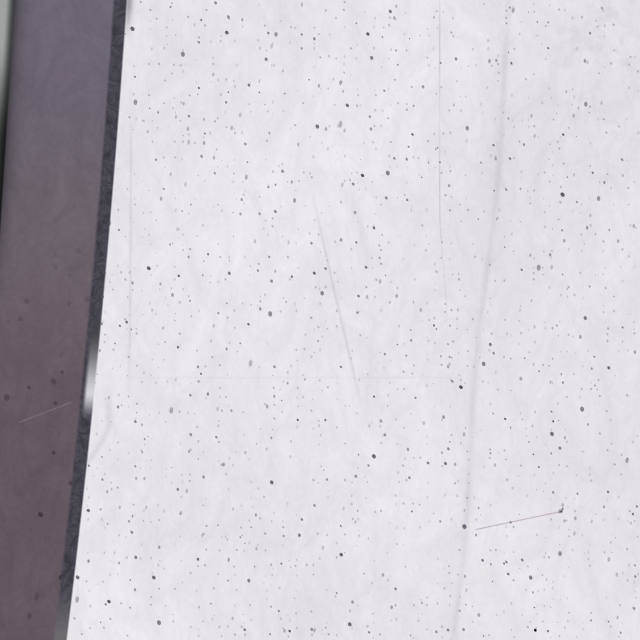
Reproduce this texture procedurally as a Shadertoy shader.

```glsl
vec2 hash2(vec2 p) {
    vec3 q = fract(vec3(p.xyx) * vec3(0.1031, 0.1030, 0.0973));
    q += dot(q, q.yzx + 33.33);
    return fract((q.xx + q.yz) * q.zy);
}

// Distance to the nearest scattered cell centre
float cellular(vec2 p) {
    vec2 cell = floor(p), f = fract(p);
    float nearest = 2.0;
    for (int j = -1; j <= 1; j++)
        for (int i = -1; i <= 1; i++) {
            vec2 o = vec2(i, j);
            nearest = min(nearest, length(o + hash2(cell + o) - f));
        }
    return nearest;
}

// Layered cellular noise, centred near zero
float mottle(vec2 p) {
    float sum = 0.0, gain = 0.5;
    p += 0.4 * sin(p.yx * 1.7 + sin(p * 2.3));
    for (int i = 0; i < 4; i++) {
        sum += gain * (cellular(p) - 0.47);
        p = mat2(1.6, 1.2, -1.2, 1.6) * p + 7.3;
        gain *= 0.65;
    }
    return sum;
}

// Small slanted holes, at most one in each cell
float pits(vec2 p, float scale, float density, float radius) {
    vec2 q = p * scale, cell = floor(q);
    vec2 place = hash2(cell + scale), kind = hash2(cell + scale * 3.0);
    vec2 d = (fract(q) - 0.2 - 0.6 * place) / scale;
    d = vec2(d.x + 0.35 * d.y * (kind.y - 0.3), d.y * mix(0.55, 1.0, kind.y));
    float r = radius * mix(0.4, 1.0, place.y), aa = 0.7 / iResolution.y;
    return step(kind.x, density) * mix(0.35, 1.0, kind.y) * smoothstep(r + aa, r - aa, length(d));
}

float line(float d, float width) {
    return exp(-d * d / (width * width));
}

float span(float v, float lo, float hi, float soft) {
    return smoothstep(lo - soft, lo + soft, v) * smoothstep(hi + soft, hi - soft, v);
}

float scratch(vec2 p, vec2 a, vec2 b, float width) {
    vec2 d = b - a;
    return line(length(p - a - d * clamp(dot(p - a, d) / dot(d, d), 0.0, 1.0)), width);
}

vec3 wall(vec2 p, float crease) {
    float side = p.x - crease;
    float right = smoothstep(-0.01, 0.03, side);
    float rough = smoothstep(0.55, 0.95, p.y) * smoothstep(0.02, 0.12, side);
    float tone = 0.012 * sin(p.x * 9.0 + 2.0 * sin(p.y * 4.0)) * sin(p.y * 5.0 + 1.0);
    tone -= 0.055 * mottle(p * vec2(20.0, 11.0)) + 0.035 * mottle(p * vec2(95.0, 60.0));
    tone -= rough * 0.10 * max(mottle(p * 26.0 + 4.0) + 0.06, 0.0);
    tone -= 0.02 * max(mottle(p * vec2(75.0, 7.0)), 0.0) * (1.0 - right);
    vec3 col = vec3(0.902, 0.892, 0.912) + tone - 0.010 * right;

    // Crease with a soft shadow on its left
    col -= vec3(0.045, 0.047, 0.043) * line(side, 0.005) * (0.75 + 0.25 * sin(p.y * 37.0));
    col -= vec3(0.020, 0.026, 0.020) * exp(-abs(side) / 0.035) * (1.0 - right);

    // Long hairlines
    float hair = p.x - 0.687 - 0.012 * smoothstep(0.68, 0.48, p.y);
    col -= 0.085 * line(hair, 0.0013) * span(p.y, 0.53, 1.1, 0.06) * (0.65 + 0.35 * sin(p.y * 29.0));
    hair = p.x - 0.488 - 0.23 * (0.70 - p.y) + 0.04 * (0.70 - p.y) * (p.y - 0.38);
    col -= 0.055 * line(hair, 0.0024) * span(p.y, 0.39, 0.67, 0.06);
    hair = p.x - 0.202 - 0.03 * (p.y - 0.42) * (1.0 - p.y);
    col -= 0.045 * line(hair, 0.0022) * span(p.y, 0.42, 0.80, 0.06);
    hair = p.x - 0.17 + 0.035 * smoothstep(0.34, 0.26, p.y);
    col -= 0.05 * line(hair, 0.005) * span(p.y, 0.275, 0.38, 0.02);
    col -= 0.018 * line(p.y - 0.41, 0.0015) * span(p.x, 0.20, 0.72, 0.03);
    col -= vec3(0.13, 0.17, 0.16) * scratch(p, vec2(0.745, 0.173), vec2(0.878, 0.201), 0.0011);
    col -= 0.4 * scratch(p, vec2(0.877, 0.200), vec2(0.879, 0.205), 0.0016);

    // Pits from sparse and large to dense and fine
    float holes = 0.55 * pits(p, 27.0, 0.16, 0.0032);
    holes += 0.40 * pits(p, 46.0, 0.20, 0.0022);
    holes += 0.22 * pits(p, 83.0, 0.22, 0.0017);
    return col - holes * vec3(0.98, 1.0, 0.96);
}

vec3 frame(vec2 p, float edge) {
    vec3 col = mix(vec3(0.385, 0.342, 0.370), vec3(0.425, 0.400, 0.450), smoothstep(0.45, 1.0, p.y));
    col += 0.025 * span(p.y, 0.45, 0.75, 0.15);
    col -= 0.05 * mottle(p * vec2(24.0, 15.0)) + 0.03 * mottle(p * 90.0);
    col -= 0.12 * pits(p, 39.0, 0.28, 0.0045) * smoothstep(0.8, 0.2, p.y);
    col += 0.07 * scratch(p, vec2(0.03, 0.34), vec2(0.11, 0.371), 0.0012);

    // Bevel on the far left
    float bevel = p.x - 0.023 + 0.064 * (1.0 - p.y);
    col = mix(col, vec3(0.22, 0.21, 0.23), 0.8 * exp(-max(bevel, 0.0) / 0.011) * smoothstep(0.45, 0.75, p.y));
    vec3 metal = mix(vec3(0.24, 0.25, 0.25), vec3(0.62, 0.64, 0.63), span(p.y, 0.85, 1.1, 0.09));
    metal *= 1.0 - 0.6 * smoothstep(-0.015, 0.0, bevel);
    col = mix(col, metal, smoothstep(0.002, -0.002, bevel));

    // Dark speckled rim along the wall
    float rim = smoothstep(-0.023, -0.017, p.x - edge);
    vec3 rimColor = vec3(0.265, 0.260, 0.295) - 0.15 * mottle(p * 85.0);
    rimColor = mix(rimColor, vec3(0.46, 0.45, 0.46), 0.8 * smoothstep(0.10, 0.0, p.y));
    col = mix(col, rimColor, rim);

    // Glint fading into the wall
    float glint = smoothstep(-0.018, -0.010, p.x - edge) * span(p.y, 0.365, 0.49, 0.025);
    vec3 glintColor = mix(vec3(0.86, 0.86, 0.88), vec3(0.27, 0.27, 0.29), smoothstep(0.37, 0.49, p.y));
    return mix(col, glintColor, glint);
}

void mainImage(out vec4 fragColor, in vec2 fragCoord) {
    vec2 p = fragCoord / iResolution.xy;
    float edge = 0.104 + 0.094 * p.y + 0.028 * p.y * (1.0 - p.y);
    float crease = 0.708 + 0.092 * p.y + 0.004 * sin(p.y * 11.0);
    float aa = 1.2 / iResolution.x;
    vec3 col = wall(p, crease);
    col -= 0.25 * line(p.x - edge - 0.004, 0.006) * smoothstep(0.93, 1.0, p.y);
    col = mix(frame(p, edge), col, smoothstep(-aa, aa, p.x - edge));
    fragColor = vec4(clamp(col, 0.0, 1.0), 1.0);
}
```
